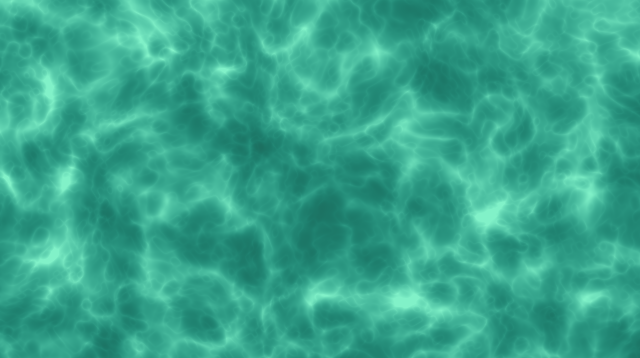
This texture is drawn by a Shadertoy shader. Its source:

```glsl
// Sunlit shallow water: soft teal caustics with dark rounded pools and thin
// bright filaments. Turned octaves of ridged value noise are summed with a
// cellular distance field on a warped plane, then tinted by a teal ramp.

float hash(ivec2 cell) {
    uvec2 q = uvec2(cell) * uvec2(1597334673u, 3812015801u);
    uint h = (q.x ^ q.y) * 1597334673u;
    h = (h ^ (h >> 15)) * 2246822519u;
    h ^= h >> 13;
    return float(h >> 8) / 16777216.0;
}

// Smooth value noise from -1 to 1
float noise(vec2 p) {
    vec2 cell = floor(p), f = p - cell;
    ivec2 i = ivec2(cell);
    f = f * f * (3.0 - 2.0 * f);
    float low  = mix(hash(i), hash(i + ivec2(1, 0)), f.x);
    float high = mix(hash(i + ivec2(0, 1)), hash(i + ivec2(1, 1)), f.x);
    return 2.0 * mix(low, high, f.y) - 1.0;
}

vec2 drift(vec2 p) {
    return vec2(noise(p + 17.3), noise(p + 71.9));
}

// Bright rounded crease along the zero line of the noise
float ridge(vec2 p) {
    float n = noise(p);
    float r = max(1.04 - sqrt(n * n + 0.002), 0.0);
    return r * r;
}

// Squared distance to the nearest scattered point: dark bowls, bright rims
float pools(vec2 p) {
    ivec2 cell = ivec2(floor(p));
    float nearest = 4.0;
    for (int y = -1; y <= 1; y++) {
        for (int x = -1; x <= 1; x++) {
            ivec2 c = cell + ivec2(x, y);
            vec2 center = vec2(c) + vec2(hash(c + 113), hash(c + 347));
            vec2 d = p - center;
            nearest = min(nearest, dot(d, d));
        }
    }
    return nearest;
}

float caustics(vec2 p) {
    float weights[5] = float[5](0.20, 0.24, 0.21, 0.12, 0.06);
    mat2 turn = 2.04 * mat2(0.8, 0.6, -0.6, 0.8);
    float sum = 0.45 * pools(p * 6.8 + 40.0);
    float previous = 0.465;
    vec2 q = p * 3.3;
    for (int i = 0; i < 5; i++) {
        float r = ridge(q + float(i) * vec2(37.4, 19.7) + 53.0);
        sum += weights[i] * r * (0.80 + 0.43 * previous);
        previous = r;
        q = turn * q;
    }
    return sum;
}

// Teal ramp: dark pools, mid water, pale mint light
vec3 waterColor(float light) {
    vec3 middle = vec3(0.165, 0.588, 0.505);
    vec3 slope  = vec3(0.062, 0.092, 0.075);
    vec3 curve  = vec3(0.017, 0.009, 0.006);
    return middle + light * (slope + light * curve);
}

void mainImage(out vec4 fragColor, in vec2 fragCoord) {
    vec2 p = fragCoord / iResolution.y;

    // Bend the plane so that the filaments curve
    p += 0.034 * drift(p * 4.3) + 0.011 * drift(p * 11.0 + 9.0);

    float light = (caustics(p) - 0.465) / 0.185;
    fragColor = vec4(waterColor(clamp(light, -2.0, 3.0)), 1.0);
}
```
